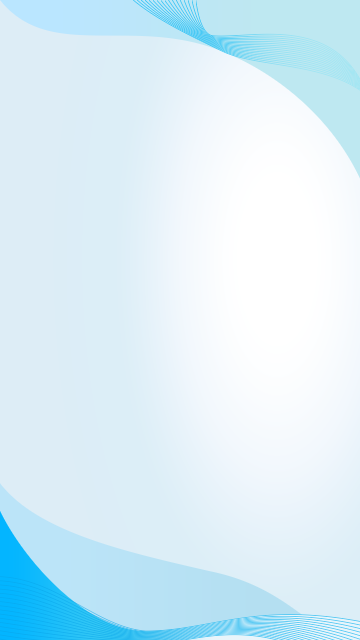
A WebGL 1 fragment shader for this background:

```glsl
precision highp float;

uniform vec2 u_resolution;

const float LINE_COUNT = 17.0;

// Height (x) and slope (y) of a cubic curve above a given x
vec2 curveAt(float x, vec2 a, vec2 b, vec2 c, vec2 d) {
  float t = 0.5;
  float stride = 0.25;
  for (int i = 0; i < 14; i++) {
    float r = 1.0 - t;
    float cx = r * r * r * a.x + 3.0 * r * t * (r * b.x + t * c.x) + t * t * t * d.x;
    t += cx < x ? stride : -stride;
    stride *= 0.5;
  }
  float r = 1.0 - t;
  float height = r * r * r * a.y + 3.0 * r * t * (r * b.y + t * c.y) + t * t * t * d.y;
  vec2 tangent = r * r * (b - a) + 2.0 * r * t * (c - b) + t * t * (d - c);
  return vec2(height, tangent.y / max(tangent.x, 0.0001));
}

// Signed distance above a curve, in device units for smooth edges
float distanceAbove(vec2 p, vec2 curve, vec2 size) {
  float slope = curve.y * size.y / size.x;
  return (p.y - curve.x) * size.y / sqrt(1.0 + slope * slope);
}

float coverAbove(vec2 p, vec2 curve, vec2 size) {
  return clamp(distanceAbove(p, curve, size) + 0.5, 0.0, 1.0);
}

// Fan of lines between two curves: xy holds the first, zw the last
float lineFan(vec2 p, vec4 a, vec4 b, vec4 c, vec4 d, float halfWidth, vec2 size) {
  float cover = 0.0;
  for (float i = 0.0; i < LINE_COUNT; i++) {
    float s = i / (LINE_COUNT - 1.0);
    vec2 start = mix(a.xy, a.zw, s);
    vec2 end = mix(d.xy, d.zw, s);
    vec2 curve = curveAt(p.x, start, mix(b.xy, b.zw, s), mix(c.xy, c.zw, s), end);
    float gap = abs(distanceAbove(p, curve, size));
    float line = clamp(halfWidth * size.x + 0.5 - gap, 0.0, 1.0);
    cover = max(cover, line * step(start.x, p.x) * step(p.x, end.x));
  }
  return cover;
}

// White oval glow on pale blue
vec3 backdrop(vec2 p) {
  float radius = length((p - vec2(0.77, 0.595)) / vec2(0.47, 0.57));
  vec3 color = mix(vec3(1.0), vec3(0.935, 0.963, 0.988), smoothstep(0.18, 0.75, radius));
  color = mix(color, vec3(0.862, 0.933, 0.968), smoothstep(0.55, 1.0, radius));
  return mix(color, vec3(0.865, 0.928, 0.966), smoothstep(1.0, 1.4, radius));
}

vec3 paintTop(vec3 color, vec2 p, vec2 size) {
  // Pale corner sweep
  vec2 joint = vec2(0.62, 0.919);
  vec2 edge = p.x < joint.x
    ? curveAt(p.x, vec2(0.0, 1.0), vec2(0.139, 0.902), vec2(0.37, 0.977), joint)
    : curveAt(p.x, joint, vec2(0.764, 0.887), vec2(0.919, 0.818), vec2(1.0, 0.721));
  vec3 sweep = mix(vec3(0.73, 0.9, 1.0), vec3(0.745, 0.908, 0.945), smoothstep(0.1, 0.75, p.x));
  color = mix(color, sweep, coverAbove(p, edge, size));

  // Line ribbon pinched in the middle
  vec4 neck = vec4(0.625, 0.918, 0.593, 0.944);
  float lines = lineFan(p, vec4(0.37, 1.0, 0.544, 1.0), vec4(0.44, 0.967, 0.551, 0.971),
    vec4(0.544, 0.94, 0.565, 0.945), neck, 0.001, size);
  lines = max(lines, lineFan(p, neck, vec4(0.718, 0.896, 0.694, 0.94),
    vec4(0.891, 0.901, 0.903, 0.974), vec4(1.0, 0.859, 1.0, 0.876), 0.001, size));
  vec3 ink = mix(vec3(0.1, 0.74, 0.96), vec3(0.5, 0.89, 0.96), smoothstep(0.55, 0.9, p.x));
  return mix(color, ink, lines * mix(0.85, 0.5, smoothstep(0.55, 0.8, p.x)));
}

vec3 paintBottom(vec3 color, vec2 p, vec2 size) {
  // Pale hill
  vec2 crest = vec2(0.579, 0.108);
  vec2 hill = p.x < crest.x
    ? curveAt(p.x, vec2(0.0, 0.245), vec2(0.104, 0.169), vec2(0.347, 0.138), crest)
    : curveAt(p.x, crest, vec2(0.718, 0.092), vec2(0.799, 0.06), vec2(0.926, 0.0));
  vec3 hillColor = mix(vec3(0.735, 0.895, 0.972), vec3(0.705, 0.875, 0.945), smoothstep(0.1, 0.8, p.x));
  color = mix(color, hillColor, 1.0 - coverAbove(p, hill, size));

  // Bright wave fading to white on the right
  vec2 dip = vec2(0.405, 0.014);
  vec2 wave = p.x < dip.x
    ? curveAt(p.x, vec2(0.0, 0.202), vec2(0.065, 0.125), vec2(0.243, 0.013), dip)
    : curveAt(p.x, dip, vec2(0.579, 0.014), vec2(0.706, 0.06), vec2(1.0, 0.029));
  vec3 waveColor = mix(vec3(0.01, 0.71, 1.0), vec3(0.2, 0.78, 0.96), smoothstep(0.0, 0.3, p.x));
  waveColor = mix(waveColor, vec3(0.91, 0.96, 0.985), smoothstep(0.3, 0.6, p.x));
  color = mix(color, waveColor, 1.0 - coverAbove(p, wave, size));

  // Lines gathering at the dip and opening again
  vec4 neck = vec4(dip, 0.405, -0.006);
  float lines = lineFan(p, vec4(0.0, 0.099, 0.0, -0.005), vec4(0.16, 0.095, 0.14, -0.02),
    vec4(0.27, 0.02, 0.27, -0.01), neck, 0.001, size);
  lines = max(lines, lineFan(p, neck, vec4(0.579, 0.014, 0.56, -0.006),
    vec4(0.706, 0.06, 0.7, 0.05), vec4(1.0, 0.029, 1.0, -0.06), 0.001, size));
  vec3 ink = mix(vec3(0.03, 0.64, 0.91), vec3(0.12, 0.72, 0.94), smoothstep(0.2, 0.6, p.x));
  return mix(color, ink, lines * mix(0.55, 0.8, smoothstep(0.2, 0.5, p.x)));
}

void main() {
  vec2 p = gl_FragCoord.xy / u_resolution;
  vec3 color = backdrop(p);
  if (p.y > 0.7) color = paintTop(color, p, u_resolution);
  if (p.y < 0.26) color = paintBottom(color, p, u_resolution);
  gl_FragColor = vec4(color, 1.0);
}
```
